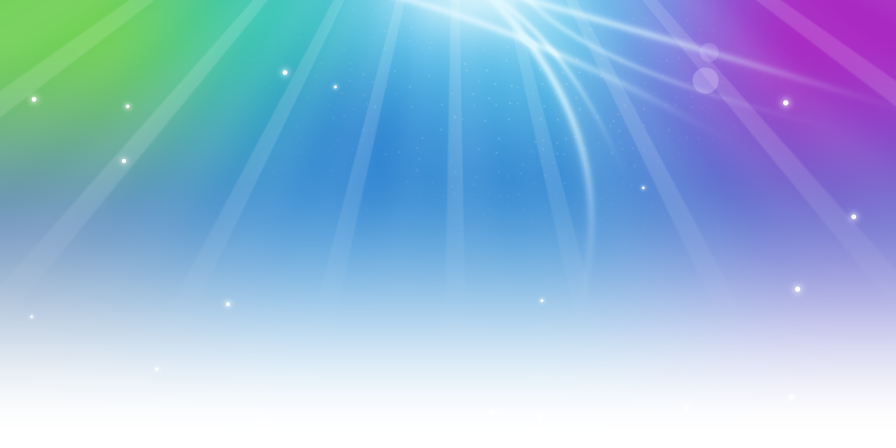
Reproduce this background procedurally as a Shadertoy shader.

```glsl
// Aurora-coloured sky fading to white, with light shafts, curved streaks and sparkles.

const vec3 GREEN   = vec3(0.46, 0.82, 0.36);
const vec3 TEAL    = vec3(0.24, 0.78, 0.70);
const vec3 CYAN    = vec3(0.32, 0.74, 0.90);
const vec3 VIOLET  = vec3(0.53, 0.40, 0.85);
const vec3 MAGENTA = vec3(0.67, 0.18, 0.77);
const vec3 STEEL   = vec3(0.42, 0.57, 0.74);
const vec3 BLUE    = vec3(0.27, 0.59, 0.84);
const vec3 DEEP    = vec3(0.19, 0.50, 0.82);
const vec3 INDIGO  = vec3(0.43, 0.44, 0.81);

vec2 hash2(vec2 c) {
    vec3 q = fract(c.xyx * vec3(0.1031, 0.1030, 0.0973));
    q += dot(q, q.yzx + 33.33);
    return fract((q.xx + q.yz) * q.zy);
}

// Soft round spot: 1 at the centre, fading over the given radii.
float blob(vec2 p, vec2 center, vec2 radius) {
    vec2 d = (p - center) / radius;
    return exp(-dot(d, d));
}

float disc(vec2 p, vec2 center, float radius, float pixel) {
    return 1.0 - smoothstep(radius - pixel, radius + pixel, length(p - center));
}

// Horizontal palettes blended by height.
vec3 skyColor(vec2 p) {
    vec3 upper = mix(GREEN, TEAL, smoothstep(0.2, 0.62, p.x));
    upper = mix(upper, CYAN, smoothstep(0.55, 0.98, p.x));
    upper = mix(upper, VIOLET, smoothstep(1.2, 1.62, p.x));
    upper = mix(upper, MAGENTA, smoothstep(1.48, 1.8, p.x));
    vec3 lower = mix(STEEL, BLUE, smoothstep(0.0, 0.75, p.x));
    lower = mix(lower, INDIGO, smoothstep(1.15, 1.9, p.x));
    float middle = blob(p, vec2(0.9, p.y), vec2(0.5, 1.0));
    float start = 0.45 + 0.08 * middle;
    vec3 sky = mix(lower, upper, smoothstep(start, start + 0.48, p.y));
    sky = mix(sky, DEEP, 0.65 * blob(p, vec2(0.80, 0.68), vec2(0.18, 0.17)));
    return mix(sky, DEEP, 0.35 * blob(p, vec2(1.18, 0.60), vec2(0.2, 0.12)));
}

// Evenly spaced beams plus broad sine shading around one source.
float lightShafts(vec2 p, vec2 source) {
    const float SPACING = 0.235;
    vec2 d = p - source;
    float angle = atan(d.x, -d.y);
    float offset = abs(fract(angle / SPACING + 0.5) - 0.5);
    float beam = 1.0 - smoothstep(0.065, 0.095, offset);
    float shade = sin(angle * 17.0 + 1.0) + sin(angle * 41.0);
    return (0.13 * beam + 0.018 * shade) * smoothstep(0.22, 0.7, p.y);
}

// Glowing quadratic curve that fades towards its end.
float streak(vec2 p, vec2 a, vec2 b, vec2 c, float width) {
    const int STEPS = 20;
    float nearest = 1e3, along = 0.0;
    vec2 from = a;
    for (int i = 1; i <= STEPS; i++) {
        float t = float(i) / float(STEPS);
        vec2 to = mix(mix(a, b, t), mix(b, c, t), t);
        vec2 side = to - from;
        float h = clamp(dot(p - from, side) / dot(side, side), 0.0, 1.0);
        float dist = length(p - from - side * h);
        if (dist < nearest) {
            nearest = dist;
            along = t + (h - 1.0) / float(STEPS);
        }
        from = to;
    }
    float core = exp(-pow(nearest / width, 2.0));
    float halo = 0.25 * exp(-nearest / (width * 3.0));
    return (core + halo) * (1.0 - smoothstep(0.2, 1.0, along));
}

// One jittered sparkle in some cells of a grid.
float sparkles(vec2 p, float cellSize, float radius, float density, float pixel) {
    vec2 cell = floor(p / cellSize);
    vec2 jitter = hash2(cell + 7.0);
    vec2 trait = hash2(cell + 91.0);
    vec2 center = (cell + 0.2 + 0.6 * jitter) * cellSize;
    float size = radius * mix(0.45, 1.0, trait.y);
    float glow = 0.4 * blob(p, center, vec2(size * 2.0));
    return step(trait.x, density) * max(disc(p, center, size, pixel), glow);
}

void mainImage(out vec4 fragColor, in vec2 fragCoord) {
    vec2 p = fragCoord / iResolution.y;
    float pixel = 1.0 / iResolution.y;
    vec3 color = skyColor(p);

    // Bright source at the top, then shafts
    color = mix(color, vec3(0.5, 0.82, 0.96), 0.6 * blob(p, vec2(1.12, 1.02), vec2(0.36, 0.2)));
    color = mix(color, vec3(0.93, 0.99, 1.0), 0.8 * blob(p, vec2(1.06, 1.03), vec2(0.18, 0.11)));
    color += (1.0 - color) * lightShafts(p, vec2(1.016, 1.51));

    // Curved streaks
    float light = 0.6 * streak(p, vec2(1.09, 1.01), vec2(1.417, 0.68), vec2(1.28, 0.27), 0.010);
    light += 0.55 * streak(p, vec2(0.88, 1.01), vec2(1.25, 0.91), vec2(1.67, 0.66), 0.009);
    light += 0.5 * streak(p, vec2(1.04, 1.04), vec2(1.54, 0.90), vec2(2.1, 0.73), 0.009);
    light += 0.5 * streak(p, vec2(1.10, 1.01), vec2(1.29, 0.88), vec2(1.41, 0.57), 0.007);
    light += 0.35 * streak(p, vec2(1.17, 1.01), vec2(1.33, 0.83), vec2(1.93, 0.70), 0.007);
    color = mix(color, vec3(0.88, 0.97, 1.0), min(light, 0.95));

    // Translucent discs and fade to white
    float bokeh = 0.3 * disc(p, vec2(1.575, 0.82), 0.029, pixel);
    bokeh += 0.2 * disc(p, vec2(1.583, 0.883), 0.021, pixel);
    color = mix(color, vec3(0.9, 0.88, 1.0), bokeh);
    color = mix(color, vec3(1.0), 1.0 - smoothstep(0.02, 0.62, p.y));

    // Sparkles and fine dust
    float dust = sparkles(p, 0.025, 0.0016, 0.4, pixel) * blob(p, vec2(1.15, 0.8), vec2(0.45, 0.25));
    float stars = sparkles(p, 0.23, 0.0065, 0.45, pixel);
    color = mix(color, vec3(1.0), max(stars, 0.3 * dust));
    fragColor = vec4(clamp(color, 0.0, 1.0), 1.0);
}
```
